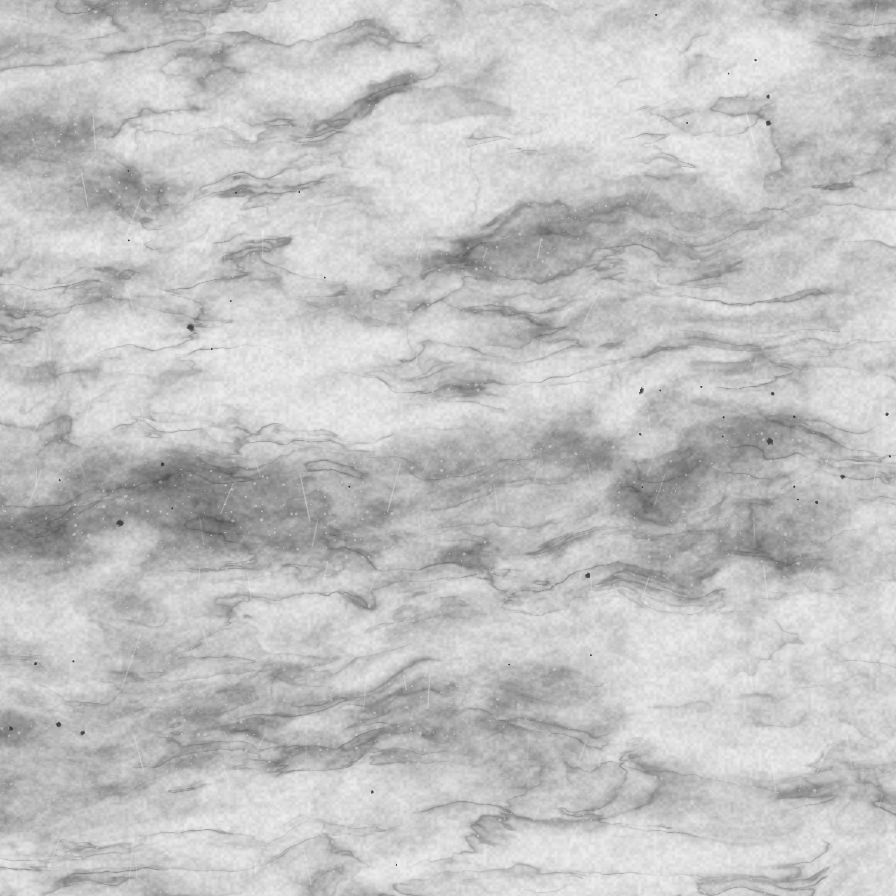
Reproduce this texture procedurally as a three.js fragment shader.

```glsl
// Grey polished marble: cloudy bands stretched along a gentle slope, with broken
// dark veins that shade off to one side. Warped value noise builds the stone;
// hashed cells scatter pits, pale dust and fine scratches over it.

#define BASE_TONE 0.785
#define CLOUD_CONTRAST 0.088
#define HIGHLIGHT_ROLLOFF 0.018
#define BAND_SLOPE 0.02
#define FEATHER_SLOPE 0.45
#define VEIN_DARKNESS 0.17
#define VEIN_SHADE 0.08
#define PIT_DENSITY 0.12
#define DUST_DENSITY 0.30
#define SCRATCH_STRENGTH 0.14
#define GRAIN_STRENGTH 0.105

varying vec2 vUv;

float hash(vec2 p) {
  vec3 q = fract(p.xyx * 0.1031);
  q += dot(q, q.yzx + 33.33);
  return fract((q.x + q.y) * q.z);
}

vec2 hash2(vec2 p) { return vec2(hash(p), hash(p + 57.3)); }

float noise(vec2 p) {
  vec2 cell = floor(p), f = fract(p);
  f = f * f * f * (f * (f * 6.0 - 15.0) + 10.0);
  float low = mix(hash(cell), hash(cell + vec2(1.0, 0.0)), f.x);
  float high = mix(hash(cell + vec2(0.0, 1.0)), hash(cell + 1.0), f.x);
  return mix(low, high, f.y);
}

// Layered noise, centred on zero.
float fbm(vec2 p, float gain) {
  float sum = 0.0, total = 0.0, weight = 1.0;
  for (int i = 0; i < 5; i++) {
    sum += weight * noise(p);
    total += weight;
    weight *= gain;
    p = p * 2.03 + vec2(19.1, 7.7);
  }
  return sum / total - 0.5;
}

vec2 fbm2(vec2 p) { return vec2(fbm(p, 0.5), fbm(p + 41.7, 0.5)); }

// Soft round dots, at most one per cell; radius in canvas units.
float specks(vec2 p, float cells, float density, float radius) {
  vec2 cell = floor(p * cells);
  vec2 centre = 0.25 + 0.5 * hash2(cell + 3.0);
  float size = hash(cell + 91.0);
  float r = radius * mix(0.3, 1.0, size * size * size);
  float d = length(fract(p * cells) - centre) / cells;
  d += (noise(p * 500.0) - 0.5) * r * 0.6;
  return step(hash(cell + 13.0), density) * (1.0 - smoothstep(r * 0.5, r * 1.4, d));
}

// Thin steep line segments, one candidate per cell.
float scratches(vec2 p, float cells) {
  vec2 cell = floor(p * cells);
  vec2 local = fract(p * cells) - 0.35 - 0.3 * hash2(cell + 5.0);
  vec2 along = normalize(vec2((hash(cell + 29.0) - 0.4) * 0.9, 1.0));
  float reach = mix(0.08, 0.32, hash(cell + 63.0));
  vec2 offset = local - along * clamp(dot(local, along), -reach, reach);
  float line = 1.0 - smoothstep(0.0002, 0.0013, length(offset) / cells);
  return line * step(hash(cell + 77.0), 0.6) * hash(cell + 8.0);
}

// Darkening by broken veins and the smear on their upper side.
float veins(vec2 flow) {
  float dark = 0.0;
  for (int i = 0; i < 4; i++) {
    float layer = float(i);
    vec2 q = flow * vec2(1.8, 6.5) * (1.0 + 0.8 * layer) + layer * 23.7;
    float d = fbm(q, 0.5);
    float present = smoothstep(-0.02, 0.17, fbm(flow * vec2(4.5, 9.0) + layer * 11.3 + 5.0, 0.55));
    float broken = smoothstep(0.15, 0.85, noise(flow * vec2(22.0, 45.0) + layer * 7.1));
    float hairline = (0.3 + broken) * exp(-abs(d) / mix(0.006, 0.02, present));
    float smear = smoothstep(-0.01, 0.01, d) * exp(-max(d, 0.0) * 18.0);
    dark += present * (VEIN_DARKNESS * hairline + VEIN_SHADE * smear);
  }
  return dark;
}

void main() {
  // Bend the bedding of the stone.
  vec2 p = vUv + fbm2(vUv * 3.0 + 8.0) * vec2(0.20, 0.13);
  p += fbm2(vUv * vec2(9.0, 14.0) + 31.0) * vec2(0.07, 0.035);
  vec2 flow = vec2(p.x, p.y - BAND_SLOPE * p.x);
  vec2 feather = vec2(p.x, p.y - FEATHER_SLOPE * p.x);

  // Clouds from broad bands through feathered streaks to fine mottling.
  float cloud = 5.6 * fbm(flow * vec2(2.5, 7.0) + 2.0, 0.5);
  cloud += 3.9 * fbm(flow * vec2(8.0, 21.0) + 14.0, 0.58);
  cloud += 2.2 * fbm(feather * vec2(8.0, 32.0) + 27.0, 0.6);
  cloud += 2.2 * fbm(vUv * vec2(26.0, 40.0) + 48.0, 0.75);
  float tone = BASE_TONE + CLOUD_CONTRAST * cloud - HIGHLIGHT_ROLLOFF * cloud * cloud;

  // Veins and cross fractures, kept from stacking up to black.
  float fracture = exp(-abs(fbm(p * vec2(7.0, 4.0) + 60.0, 0.5)) / 0.02);
  tone -= veins(flow) + 0.09 * fracture * smoothstep(0.0, 0.15, fbm(vUv * 5.0 + 71.0, 0.5));
  tone += 0.45 * max(0.6 - tone, 0.0);

  // Surface wear: grain, dust on the darker stone, scratches and pits.
  tone += GRAIN_STRENGTH * (0.65 * noise(vUv * 290.0) + 0.35 * noise(vUv * 150.0) - 0.5);
  float worn = 1.0 - smoothstep(0.52, 0.82, tone);
  tone += 0.17 * worn * specks(vUv, 125.0, DUST_DENSITY, 0.002);
  tone += SCRATCH_STRENGTH * (0.3 + 0.7 * worn) * (scratches(vUv, 10.0) + scratches(vUv + 0.37, 16.0));
  float pitted = smoothstep(0.0, 0.16, fbm(vUv * 4.0 + 90.0, 0.5));
  tone = mix(tone, 0.2, 0.85 * specks(vUv, 40.0, PIT_DENSITY * pitted, 0.0036));

  gl_FragColor = vec4(vec3(clamp(tone, 0.15, 0.92)), 1.0);
}
```
